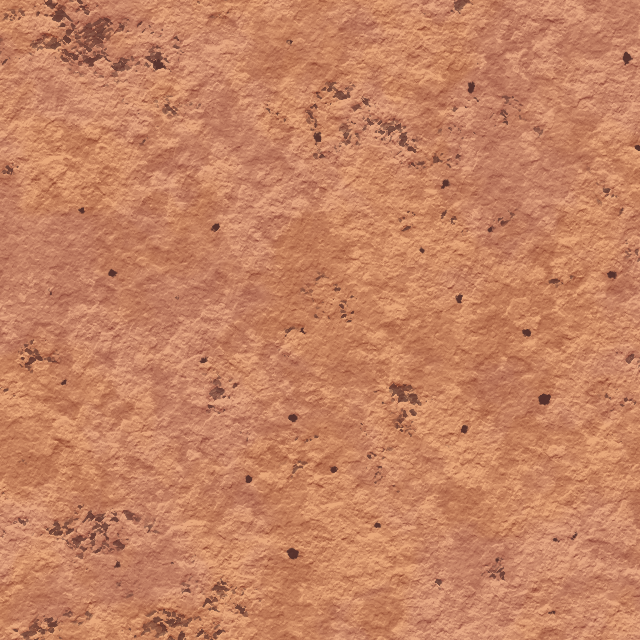
A Shadertoy shader for this texture:

```glsl
// Weathered terracotta ground: ragged smooth patches, pale crumbly seams, fine grain and dark pits.
#define DARK_CLAY vec3(0.705, 0.438, 0.336)
#define PALE_CLAY vec3(0.865, 0.615, 0.472)
#define PIT_COLOR vec3(0.300, 0.165, 0.155)
#define OCHRE_SHIFT vec3(0.012, 0.004, -0.030)
#define LIGHT_DIR vec2(-0.2, 0.98)
#define GRAIN_SCALE 38.0
#define RELIEF 5.6
#define PATCH_SCALE 9.0
#define SEAM_SCALE 3.6
#define CRUMB_SCALE 92.0
#define PIT_SCALE 9.0
#define MEAN_TONE 0.45

vec2 hash2(vec2 cell) {
    vec3 q = fract(cell.xyx * vec3(0.1031, 0.1030, 0.0973));
    q += dot(q, q.yzx + 33.33);
    return fract((q.xx + q.yz) * q.zy);
}

// Cellular noise: nearest distance, second distance, blended cell value, nearest cell value.
vec4 cells(vec2 p) {
    vec2 base = floor(p);
    float nearest = 9.0, second = 9.0, id = 0.0, sum = 0.0, weights = 0.0;
    for (int y = -1; y <= 1; y++) {
        for (int x = -1; x <= 1; x++) {
            vec2 cell = base + vec2(x, y);
            vec2 offset = cell + hash2(cell) - p;
            float value = hash2(cell + 71.0).x;
            float d2 = dot(offset, offset);
            float w = exp(-8.0 * d2);
            float d = sqrt(d2);
            sum += w * value;
            weights += w;
            second = min(second, max(nearest, d));
            if (d < nearest) { nearest = d; id = value; }
        }
    }
    return vec4(nearest, second, sum / weights, id);
}

// Rotated octaves of blended cells, centred on 0.5.
float layers(vec2 p, int octaves) {
    float sum = 0.0, total = 0.0, amp = 1.0;
    for (int i = 0; i < octaves; i++) {
        sum += amp * cells(p).z;
        total += amp;
        amp *= 0.64;
        p = mat2(0.8, 0.6, -0.6, 0.8) * p * 2.0 + 17.3;
    }
    return sum / total;
}

// Layered sines that bend the domain.
vec2 sway(vec2 p) {
    vec2 s = sin(p.yx * 9.0 + vec2(1.3, 4.1));
    s += 0.5 * sin(p.yx * 23.0 + p * 11.0 + vec2(2.7, 0.6));
    return s + 0.25 * sin(p.yx * 51.0 - p * 29.0 + vec2(5.2, 3.4));
}

float grainHeight(vec2 p) {
    return layers(p * GRAIN_SCALE + 5.0, 4);
}

// Broken holes that grow inside the crumbled zones.
float crumbs(vec2 p, float zone, float ragged) {
    vec4 c = cells(p * CRUMB_SCALE * vec2(0.85, 1.1) + sway(p * 9.0) * 0.5);
    float size = 0.75 * zone * (0.2 + 0.8 * c.w);
    float hole = 1.0 - smoothstep(size - 0.3, size, c.x + ragged * 2.2);
    return hole * smoothstep(0.0, 0.25, zone) * mix(0.45, 1.0, c.w);
}

// Isolated small chipped pits.
float lonePits(vec2 p, float ragged) {
    vec4 c = cells(p * PIT_SCALE + 31.0);
    float radius = 0.055 * smoothstep(0.4, 1.0, c.w);
    float d = c.x + ragged * 0.2;
    return step(0.55, c.w) * (1.0 - smoothstep(radius - 0.015, radius + 0.015, d));
}

void mainImage(out vec4 fragColor, in vec2 fragCoord) {
    vec2 p = fragCoord / iResolution.y;
    vec2 bent = p + 0.012 * sway(p * 1.6);

    // Fine relief, lit from above
    float grain = grainHeight(p);
    float ragged = grain - 0.5;
    float slope = grain - grainHeight(p + LIGHT_DIR * 0.002);

    // Wandering seams between plates, fading in and out
    float broad = layers(p * 3.0 + 9.0, 2) - 0.5;
    vec4 plate = cells((bent + 0.006 * sway(p * 5.0)) * SEAM_SCALE + 12.0);
    float edge = plate.y - plate.x + ragged * 0.25;
    float fade = smoothstep(-0.2, 0.12, broad);
    float seam = (1.0 - smoothstep(0.0, 0.08, edge)) * fade;
    float rim = (1.0 - smoothstep(0.05, 0.3, edge)) * fade;

    // Ragged patches and crumbled zones
    float patchField = layers(bent * PATCH_SCALE + 40.0, 4) + 0.3 * ragged;
    float crust = smoothstep(0.45, 0.55, patchField + 0.08 * rim - 0.02);
    float zoneField = layers(bent * vec2(6.5, 9.0) + 63.0, 3) + 0.04 * rim;
    float zone = smoothstep(0.59, 0.84, zoneField);

    // Tone runs from dark clay at 0 to pale clay at 1
    float roughness = mix(0.75, 1.15, crust) + 0.5 * zone + 0.25 * seam;
    float tone = MEAN_TONE + 0.3 * (crust - 0.5) + 0.12 * broad + 0.24 * seam;
    tone += ragged * 0.85 + slope * RELIEF * roughness;

    // Holes and their lit lower lips
    float hole = crumbs(p, zone, ragged);
    float lip = max(crumbs(p + LIGHT_DIR * 0.004, zone, ragged) - hole, 0.0);
    float pit = lonePits(p, ragged);
    tone += 0.35 * lip;

    vec3 color = DARK_CLAY + (PALE_CLAY - DARK_CLAY) * clamp(tone, -0.9, 1.25);
    float ochre = smoothstep(0.45, 0.7, layers(bent * 4.0 + 87.0, 4));
    color += OCHRE_SHIFT * (ochre - 0.25);
    color = mix(color, PIT_COLOR, clamp(0.72 * hole + 0.9 * pit, 0.0, 0.9));
    fragColor = vec4(clamp(color, 0.0, 1.0), 1.0);
}
```
